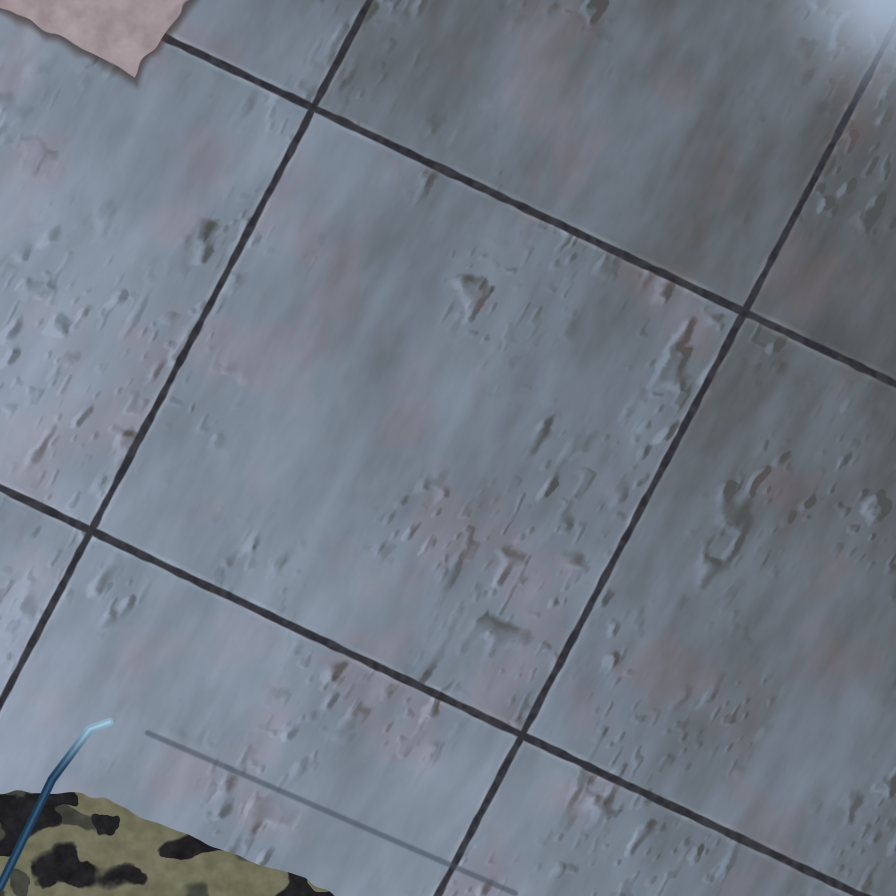
Reproduce this texture procedurally as a Shadertoy shader.

```glsl
// Slanted grid of worn blue-grey stone floor tiles with dark grout, a rug corner, a cloth and a cable.

float hash(vec2 p) {
    vec3 q = fract(vec3(p.xyx) * 0.1031);
    q += dot(q, q.yzx + 33.33);
    return fract((q.x + q.y) * q.z);
}

float noise(vec2 p) {
    vec2 i = floor(p), f = fract(p);
    f = f * f * (3.0 - 2.0 * f);
    return mix(mix(hash(i), hash(i + vec2(1, 0)), f.x),
               mix(hash(i + vec2(0, 1)), hash(i + vec2(1, 1)), f.x), f.y);
}

float fbm(vec2 p) {
    float sum = 0.0, amp = 0.5;
    for (int i = 0; i < 5; i++) {
        sum += amp * noise(p);
        p = mat2(1.6, 1.2, -1.2, 1.6) * p + 7.3;
        amp *= 0.5;
    }
    return sum;
}

float segment(vec2 p, vec2 a, vec2 b) {
    vec2 ab = b - a;
    return length(p - a - ab * clamp(dot(p - a, ab) / dot(ab, ab), 0.0, 1.0));
}

// Coverage of the inside (d < 0) of a distance field
float fill(float d) {
    float aa = 0.9 / iResolution.y;
    return 1.0 - smoothstep(-aa, aa, d);
}

vec3 stone(vec2 p, vec2 grid, vec2 id) {
    vec2 s = grid + 17.0 * vec2(hash(id + 40.0), hash(id + 71.0));

    // Light falls off from lower left to upper right
    float tone = 0.94 - 0.55 * p.x - 0.3 * p.y;
    tone -= 0.16 * exp(-14.0 * dot(p - vec2(0.95, 0.5), p - vec2(0.95, 0.5)));
    tone += 0.5 * (fbm(s * vec2(5, 3)) - 0.48);
    tone += 0.3 * (fbm(s * vec2(28, 9)) - 0.48);
    tone += 0.06 * (hash(id + 12.0) - 0.5);

    // Clusters of elongated pits, each with a lit rim
    float worn = smoothstep(0.4, 0.66, fbm(s * vec2(6, 4) + 31.0));
    for (float k = 1.0; k < 3.0; k++) {
        vec2 q = s * vec2(42, 19) * k + 0.8 * fbm(s * 30.0) + 9.0 * k;
        float pit = smoothstep(0.7, 0.95, noise(q));
        float rim = smoothstep(0.7, 0.95, noise(q + vec2(0.55, 0.3)));
        tone += worn * (0.28 * rim - 0.5 * pit) / k;
    }

    vec3 mid = vec3(0.45, 0.49, 0.54);
    vec3 col = mix(vec3(0.31, 0.32, 0.325), mid, clamp(tone * 2.0, 0.0, 1.0));
    col = mix(col, vec3(0.58, 0.63, 0.70), clamp(tone * 2.0 - 1.0, 0.0, 1.1));
    // Faint warm stains
    return col + vec3(0.025, -0.005, -0.01) * smoothstep(0.5, 0.7, fbm(s * 7.0 + 53.0));
}

void mainImage(out vec4 fragColor, in vec2 fragCoord) {
    vec2 p = fragCoord / iResolution.y;

    // Tile coordinates: columns are the two edge vectors of one tile
    vec2 grid = inverse(mat2(0.481, -0.228, 0.248, 0.472)) * (p - vec2(0.1016, 0.4076));
    vec2 id = floor(grid);
    vec3 col = stone(p, grid, id);

    // Grout with a paler chipped lip and slightly uneven width
    vec2 edge = (0.5 - abs(fract(grid) - 0.5)) * 0.533;
    float d = min(edge.x + 0.0004, edge.y);
    float uneven = 0.0018 * (noise(p * 70.0) - 0.5);
    float lip = smoothstep(0.011, 0.005, d) * noise(p * 45.0);
    col += 0.08 * lip;
    vec3 grout = vec3(0.19, 0.19, 0.215) + 0.08 * (noise(p * 160.0) - 0.5);
    col = mix(col, grout, 0.95 * smoothstep(0.0058, 0.0028, d + uneven));

    // Faint cord at the bottom and bright glare in the upper right corner
    float cord = segment(p, vec2(0.165, 0.182), vec2(0.575, 0.003));
    col = mix(col, vec3(0.27, 0.3, 0.35), 0.55 * smoothstep(0.005, 0.001, cord));
    vec2 g = p - vec2(0.99, 1.01);
    col = mix(col, vec3(0.67, 0.74, 0.83), 0.9 * exp(-110.0 * dot(g, g)));

    // Pinkish rug corner with a brown shadow below
    float fray = 0.008 * (noise(p * 60.0) - 0.5);
    float rug = max((0.993 - 0.52 * p.x - p.y) * 0.887,
                    (p.x - 0.15 - 0.68 * (p.y - 0.915)) * 0.827) + fray;
    col = mix(col, vec3(0.27, 0.23, 0.22), 0.7 * smoothstep(0.012, 0.0, rug));
    vec3 weave = vec3(0.62, 0.57, 0.59) + 0.16 * (fbm(p * 60.0) - 0.5);
    col = mix(col, weave, fill(rug));

    // Blotched olive cloth
    float cloth = p.y - min(0.117, 0.155 - 0.41 * p.x) + 0.012 * (noise(p * 50.0) - 0.5);
    vec2 c = p * vec2(19, 27) + 1.5 * fbm(p * 16.0);
    vec3 camo = mix(vec3(0.25, 0.26, 0.23), vec3(0.43, 0.43, 0.35), smoothstep(0.42, 0.5, noise(c)));
    camo = mix(camo, vec3(0.13, 0.13, 0.14), smoothstep(0.64, 0.7, noise(c * 1.3 + 20.0)));
    camo += 0.12 * (fbm(p * 90.0) - 0.5);
    col = mix(col, camo, fill(cloth * 0.93));

    // Blue cable with a pale tip
    float cable = min(segment(p, vec2(0.0, 0.01), vec2(0.058, 0.13)),
                  min(segment(p, vec2(0.058, 0.13), vec2(0.1, 0.186)),
                      segment(p, vec2(0.1, 0.186), vec2(0.122, 0.194))));
    vec3 sheath = mix(vec3(0.11, 0.22, 0.32), vec3(0.55, 0.68, 0.76), smoothstep(0.13, 0.2, p.y));
    col = mix(col, sheath + 0.12 * smoothstep(0.003, 0.0, cable), fill(cable - 0.0048));

    fragColor = vec4(clamp(col, 0.0, 1.0), 1.0);
}
```
